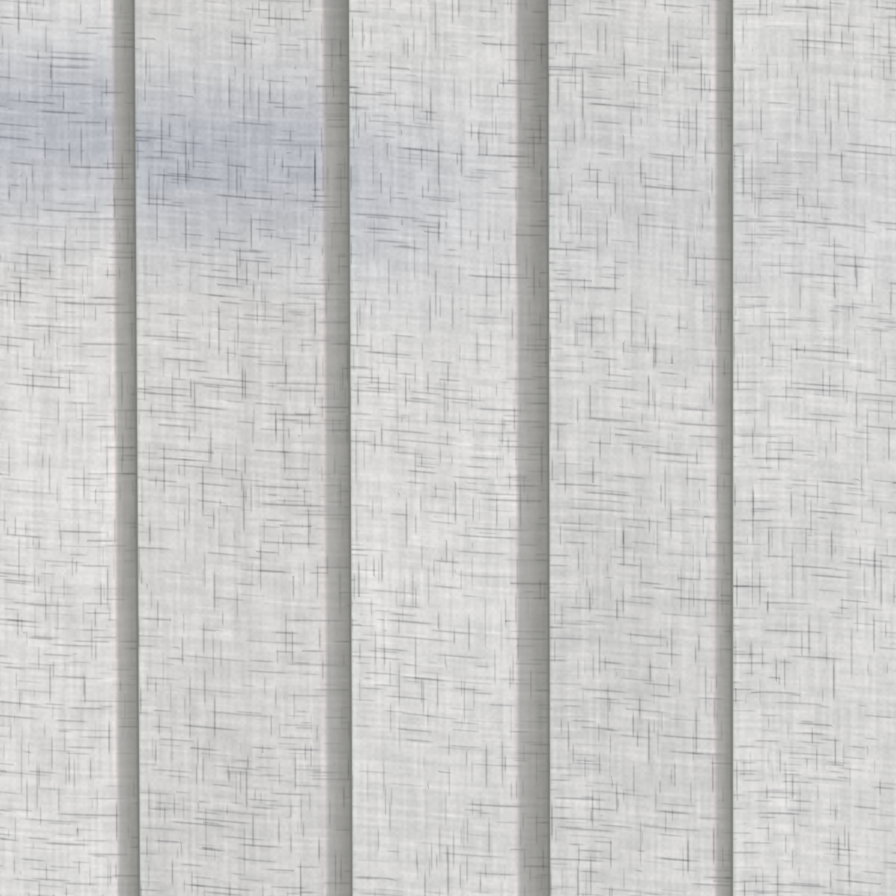
A three.js fragment shader for this texture:

```glsl
varying vec2 vUv;

const vec3 CLOTH = vec3(0.835, 0.833, 0.83);
const vec3 COOL_SHADE = vec3(0.70, 0.715, 0.75);
const vec3 FOLD_LIGHT = vec3(0.685, 0.68, 0.67);
const vec3 FOLD_DARK = vec3(0.565, 0.565, 0.55);
const vec3 SEAM = vec3(0.47, 0.475, 0.46);

float hash(vec2 p) {
  vec3 q = fract(vec3(p.xyx) * 0.1031);
  q += dot(q, q.yzx + 33.33);
  return fract((q.x + q.y) * q.z);
}

float cellNoise(vec2 p) {
  vec2 id = floor(p);
  vec2 f = fract(p);
  f = f * f * (3.0 - 2.0 * f);
  float low = mix(hash(id), hash(id + vec2(1.0, 0.0)), f.x);
  float high = mix(hash(id + vec2(0.0, 1.0)), hash(id + 1.0), f.x);
  return mix(low, high, f.y);
}

float waves(vec2 p, float seed) {
  float a = sin(p.x * 9.0 + seed * 2.3 + 1.5 * sin(p.y * 7.0 + seed));
  float b = sin(p.y * 13.0 - seed * 1.7 + 1.2 * sin(p.x * 17.0));
  return 0.5 * (a + b);
}

// One tapered slub per chosen cell, running along x
float slubs(vec2 p, vec2 cell, float chance, float width, float seed) {
  vec2 q = p / cell;
  q.x += 7.0 * hash(vec2(floor(q.y) + 40.0, seed));
  vec2 id = floor(q) + vec2(20.0 + seed, 60.0);
  vec2 f = fract(q);
  float centre = mix(0.25, 0.75, hash(id + 11.0));
  float start = 0.4 * hash(id + 23.0);
  float end = mix(0.65, 1.0, hash(id + 37.0));
  float d = (f.y - centre) * cell.y / width;
  float ends = smoothstep(start, start + 0.15, f.x) * (1.0 - smoothstep(end - 0.2, end, f.x));
  float strength = mix(0.35, 1.0, hash(id + 51.0));
  return exp(-d * d) * ends * strength * step(hash(id), chance);
}

float seamX(float i, float y) {
  float lean = 0.006 * (1.0 - i / 3.0);
  return 0.153 + 0.2465 * i - 0.0083 * i * i + lean * (0.5 - y);
}

float foldWidth(float i) {
  return 0.026 + 0.009 * sin(0.5 * i * i - 0.34);
}

float line(float d, float width) {
  return exp(-d * d / (width * width));
}

// Light and dark of the woven threads
float weave(vec2 p, float slat) {
  float seed = slat * 17.0;
  vec2 across = vec2(p.x, p.y + 0.05 * p.x + 0.002 * sin(p.x * 22.0 + slat));
  vec2 upward = vec2(p.y, p.x + 0.003 * p.y);
  float patches = waves(p * 1.6, slat);
  float fine = cellNoise(across * vec2(24.0, 250.0) + seed)
             + cellNoise(upward * vec2(20.0, 250.0) + seed + 90.0) - 1.0;
  float grain = cellNoise(p * 300.0 + seed) - 0.5;
  float rows = slubs(across, vec2(0.095, 0.0085), 0.40 + 0.20 * patches, 0.0013, seed + 1.0)
             + 0.8 * slubs(across, vec2(0.052, 0.006), 0.28 + 0.18 * patches, 0.0012, seed + 2.0);
  float columns = slubs(upward, vec2(0.075, 0.009), 0.33 - 0.16 * patches, 0.0012, seed + 3.0)
                + 0.8 * slubs(upward, vec2(0.042, 0.007), 0.24 + 0.14 * patches, 0.0011, seed + 4.0);
  float glints = slubs(across, vec2(0.06, 0.011), 0.35, 0.0014, seed + 5.0);
  return 0.055 * fine + 0.035 * grain + 0.035 * glints - 0.15 * rows - 0.15 * columns;
}

// Broad daylight changes and the cool shade near the top
vec3 daylight(vec2 p, float slat) {
  vec3 col = CLOTH + 0.012 * waves(p, slat) + 0.012 * cos(slat * 3.0);
  col += vec3(0.022, 0.016, 0.010) * line(p.x - 0.14, 0.24) * line(p.y - 0.48, 0.28);
  col += 0.008 * sin(p.x * 95.0 + slat) * sin(p.x * 41.0);
  float drop = p.y - (0.87 - 0.035 * min(slat, 2.0));
  float reach = 1.0 - smoothstep(0.30, 0.60, p.x);
  float shade = line(drop, drop > 0.0 ? 0.075 : 0.11) * mix(0.12, 0.85, reach);
  return mix(col, COOL_SHADE, shade);
}

void main() {
  vec2 p = vUv;
  float slat = 0.0;
  float fold = 0.0;
  float depth = 0.0;
  float seam = 0.0;
  float lip = 0.0;
  float blush = 0.0;

  // Overlapping slat edges
  for (int k = 0; k < 4; k++) {
    float i = float(k);
    float d = p.x - seamX(i, p.y);
    float w = foldWidth(i);
    float band = smoothstep(-w - 0.004, -w + 0.003, d) * (1.0 - smoothstep(-0.001, 0.001, d));
    slat += step(0.0, d);
    fold += band;
    depth += band * smoothstep(-w, 0.0, d);
    seam += line(d + 0.001, 0.0018);
    lip += line(d - 0.004, 0.0025);
    blush += line(d + w + 0.004, 0.003);
  }

  vec3 col = daylight(p, slat);
  vec3 foldColor = mix(FOLD_LIGHT, FOLD_DARK, depth) - 0.03 * smoothstep(0.6, 1.0, p.y);
  col = mix(col, foldColor, fold);
  col += weave(p, slat) * mix(1.0, 0.5, fold) * vec3(1.0, 0.99, 0.96);
  col += blush * vec3(0.022, 0.003, 0.002) + lip * vec3(0.0, 0.014, 0.004);
  col = mix(col, SEAM, 0.75 * min(seam, 1.0));
  gl_FragColor = vec4(clamp(col, 0.0, 1.0), 1.0);
}
```
